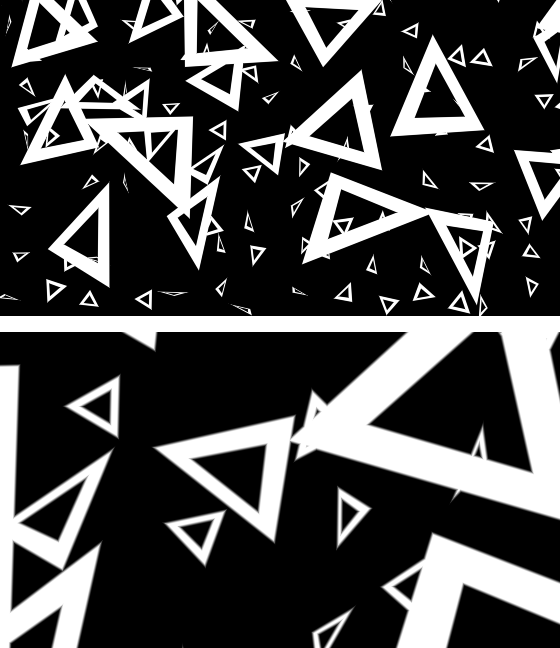
Top: the whole. Bottom: its middle third, enlarged.
Reproduce this background procedurally as a Shadertoy shader.

```glsl
#define HOLE 0.54          // inner outline relative to the outer one
#define PERSPECTIVE 0.22   // foreshortening of tilted triangles
#define JITTER 0.66        // wander of a triangle inside its cell
#define EDGE 0.002         // half width of the soft edge
#define CROWD_CENTER vec2(0.42, 0.92)
#define CROWD_RADIUS 0.85
#define TAU 6.2831853

float hash(vec2 cell, float salt) {
    return fract(sin(dot(cell, vec2(127.1, 311.7)) + salt * 74.7) * 43758.5453);
}

float cross2(vec2 a, vec2 b) {
    return a.x * b.y - a.y * b.x;
}

float edgeDistance(vec2 p, vec2 a, vec2 b) {
    vec2 along = normalize(b - a);
    return dot(p - a, vec2(along.y, -along.x));
}

float triangleDistance(vec2 p, vec2 a, vec2 b, vec2 c) {
    float winding = sign(cross2(b - a, c - a));
    return max(winding * edgeDistance(p, a, b),
           max(winding * edgeDistance(p, b, c),
               winding * edgeDistance(p, c, a)));
}

// Corner of a unit triangle, spun in its plane, tilted and projected
vec2 corner(float radius, float angle, float tilt) {
    vec2 v = radius * vec2(cos(angle), sin(angle));
    float depth = v.y * sqrt(1.0 - tilt * tilt);
    return vec2(v.x, v.y * tilt) / (1.0 + PERSPECTIVE * depth);
}

float tiltedTriangle(vec2 p, float radius, float spin, float tilt) {
    return triangleDistance(p, corner(radius, spin, tilt),
                            corner(radius, spin + TAU / 3.0, tilt),
                            corner(radius, spin - TAU / 3.0, tilt));
}

// Hollow triangles, one per occupied cell
float triangleLayer(vec2 p, float cellSize, vec2 radii, float minTilt,
                    float density, float crowding, float seed) {
    vec2 home = floor(p / cellSize);
    float nearest = 1.0;
    for (int y = -1; y <= 1; y++)
    for (int x = -1; x <= 1; x++) {
        vec2 cell = home + vec2(x, y);
        vec2 middle = (cell + 0.5) * cellSize;
        float crowd = 1.0 - smoothstep(0.0, CROWD_RADIUS, distance(middle, CROWD_CENTER));
        if (hash(cell, seed) > density + crowding * crowd) continue;

        vec2 offset = vec2(hash(cell, seed + 1.0), hash(cell, seed + 2.0)) - 0.5;
        float radius = mix(radii.x, radii.y, hash(cell, seed + 3.0));
        float heading = TAU * hash(cell, seed + 4.0);
        float spin = TAU * hash(cell, seed + 5.0);
        // Flatter triangles towards the left
        float flatness = mix(1.5, 0.5, clamp(middle.x / 1.78, 0.0, 1.0));
        float tilt = mix(minTilt, 1.0, pow(hash(cell, seed + 6.0), flatness));

        vec2 q = (p - middle - offset * JITTER * cellSize) / radius;
        float c = cos(heading), s = sin(heading);
        q = mat2(c, -s, s, c) * q;
        float frame = max(tiltedTriangle(q, 1.0, spin, tilt),
                          -tiltedTriangle(q, HOLE, spin, tilt));
        nearest = min(nearest, frame * radius);
    }
    return nearest;
}

void mainImage(out vec4 fragColor, in vec2 fragCoord) {
    vec2 p = fragCoord / iResolution.y;

    // Small, medium and large triangles merge into one white shape
    float d = triangleLayer(p, 0.125, vec2(0.034, 0.047), 0.15, 0.70, 0.0, 3.0);
    d = min(d, triangleLayer(p, 0.20, vec2(0.09, 0.15), 0.30, 0.06, 0.95, 17.0));
    d = min(d, triangleLayer(p, 0.40, vec2(0.16, 0.25), 0.55, 0.72, 0.4, 31.0));

    float white = 1.0 - smoothstep(-EDGE, EDGE, d);
    fragColor = vec4(vec3(white), 1.0);
}
```
